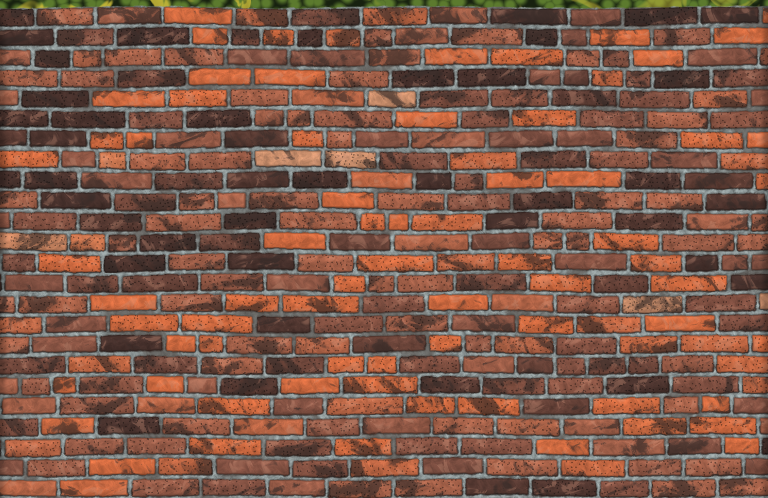
Give the GLSL for this texture, as a WebGL 1 fragment shader.

```glsl
precision highp float;
// Weathered red brick wall in running bond, with rough grey mortar and foliage above the coping.
uniform vec2 u_resolution;

const float ROWS = 24.3;          // courses over the canvas height
const float BRICKS = 11.6;        // bricks over the canvas width
const float BRICK_ASPECT = 3.22;  // brick pitch measured in course heights

float hash(vec2 p) {
  vec3 q = fract(p.xyx * 0.1031);
  q += dot(q, q.yzx + 33.33);
  return fract((q.x + q.y) * q.z);
}

// Distance to the nearest scattered point
float cells(vec2 p) {
  vec2 base = floor(p);
  float nearest = 2.0;
  for (int j = -1; j <= 1; j++) {
    for (int i = -1; i <= 1; i++) {
      vec2 c = base + vec2(float(i), float(j));
      vec2 site = c + vec2(hash(c + 7.3), hash(c + 41.9));
      nearest = min(nearest, distance(p, site));
    }
  }
  return nearest;
}

// Warped, layered sines, roughly -1 to 1
float waves(vec2 p) {
  float sum = 0.0, amp = 0.55;
  for (int i = 0; i < 4; i++) {
    p = mat2(0.8, 0.6, -0.6, 0.8) * p + 0.7 * sin(p.yx * 1.1 + 1.7);
    sum += amp * sin(p.x) * cos(p.y);
    p *= 1.75;
    amp *= 0.65;
  }
  return sum;
}

// Vertical joint, shifted a little from its regular place
float joint(float i, float row) {
  return i + 0.26 * (hash(vec2(i + 60.0, row + 13.0)) - 0.5);
}

vec3 brickColor(float tone) {
  vec3 c = mix(vec3(0.29, 0.20, 0.18), vec3(0.53, 0.33, 0.27), smoothstep(0.02, 0.28, tone));
  c = mix(c, vec3(0.68, 0.40, 0.30), smoothstep(0.28, 0.58, tone));
  c = mix(c, vec3(0.84, 0.43, 0.26), smoothstep(0.58, 0.82, tone));
  return mix(c, vec3(0.82, 0.58, 0.44), smoothstep(0.95, 0.98, tone));
}

void main() {
  vec2 uv = gl_FragCoord.xy / u_resolution;
  vec2 p = uv * vec2(BRICKS * BRICK_ASPECT, ROWS);
  float px = ROWS / u_resolution.y;

  // Uneven courses
  float y = p.y + 0.05 * sin(p.x * 0.45 + 2.0 * sin(p.y * 0.3));
  float row = floor(y);
  float x = p.x / BRICK_ASPECT + 0.5 * mod(row, 2.0) + 0.3 * hash(vec2(row, 5.0));

  // Brick between its two joints; a few are cut into short pieces
  float i = floor(x);
  if (x < joint(i, row)) i -= 1.0;
  else if (x > joint(i + 1.0, row)) i += 1.0;
  float left = joint(i, row), right = joint(i + 1.0, row);
  vec2 id = vec2(i + 20.0, row + 3.0);
  if (hash(id + 90.0) > 0.91) {
    float cut = mix(left, right, 0.55);
    if (x < cut) right = cut;
    else { left = cut; id.x += 0.5; }
  }
  float tone = hash(id + 17.0);
  float seed = hash(id + 53.0);

  // Textures shared by brick and mortar
  float rough = waves(p * 3.1);
  float patches = waves(p * vec2(1.1, 1.6) + seed * 30.0);
  float pits = cells(p * 4.2);
  float grain = waves(p * 7.0 + 11.0);

  // Ragged rounded rectangle
  vec2 local = vec2((x - 0.5 * (left + right)) * BRICK_ASPECT, fract(y) - 0.5);
  local.y += 0.05 * (seed - 0.5) + 0.025 * (tone - 0.5) * local.x;
  vec2 halfSize = vec2(0.5 * (right - left) * BRICK_ASPECT - 0.10, 0.375 + 0.03 * seed);
  vec2 d = abs(local) - halfSize + 0.08;
  float dist = length(max(d, 0.0)) + min(max(d.x, d.y), 0.0) - 0.08;
  dist += 0.045 * rough + 0.02 * grain;
  float brickMask = 1.0 - smoothstep(-px * 0.6, px * 0.6, dist);

  // Mortar with dark crevices next to the bricks
  vec3 mortar = vec3(0.58, 0.62, 0.62) * (0.92 + 0.20 * grain + 0.22 * (0.5 - pits));
  float crevice = 1.0 - smoothstep(0.0, 0.10, dist);
  crevice *= 0.45 + 0.45 * step(local.y, 0.0);
  mortar = mix(mortar, vec3(0.19, 0.16, 0.15), crevice);
  mortar = mix(mortar, vec3(0.33, 0.30, 0.28), 0.6 * smoothstep(0.1, 0.6, waves(p * 0.7 + 4.0)));

  // Fired clay, soot and pale scuffs; soot gathers in the top courses
  float high = smoothstep(0.72, 1.0, uv.y);
  vec3 brick = brickColor(tone - 0.22 * high * seed);
  brick *= 0.98 + 0.13 * grain + 0.10 * rough;
  brick = mix(brick, vec3(0.74, 0.53, 0.44), 0.35 * smoothstep(0.25, 0.7, rough - 0.3 * patches));
  float soot = smoothstep(0.12, 0.65, patches + 0.35 * grain + 0.35 * high + 0.35 * (seed - 0.5));
  brick = mix(brick, vec3(0.20, 0.16, 0.15), 0.68 * soot);
  brick *= 1.0 - 0.35 * (1.0 - smoothstep(0.08, 0.24, pits)) * step(0.35, seed);
  brick *= 1.0 + 0.20 * local.y;
  brick *= mix(0.72, 1.0, smoothstep(0.0, 0.09, -dist));
  vec3 color = mix(mortar, brick, brickMask);
  color *= mix(0.72, 1.0, smoothstep(0.0, 0.012, min(uv.x, 1.0 - uv.x)));

  // Blurred leaves above the ragged top edge
  vec3 leaves = mix(vec3(0.36, 0.48, 0.18), vec3(0.09, 0.13, 0.06), smoothstep(0.2, 0.8, cells(p * 1.7)));
  leaves = mix(leaves, vec3(0.78, 0.72, 0.22), smoothstep(0.25, 0.6, waves(p * 1.3)) * (1.0 - 0.6 * uv.x));
  float topEdge = 23.95 + 0.05 * rough;
  color = mix(color, leaves, smoothstep(-px, px, y - topEdge));

  gl_FragColor = vec4(clamp(color, 0.0, 1.0), 1.0);
}
```
